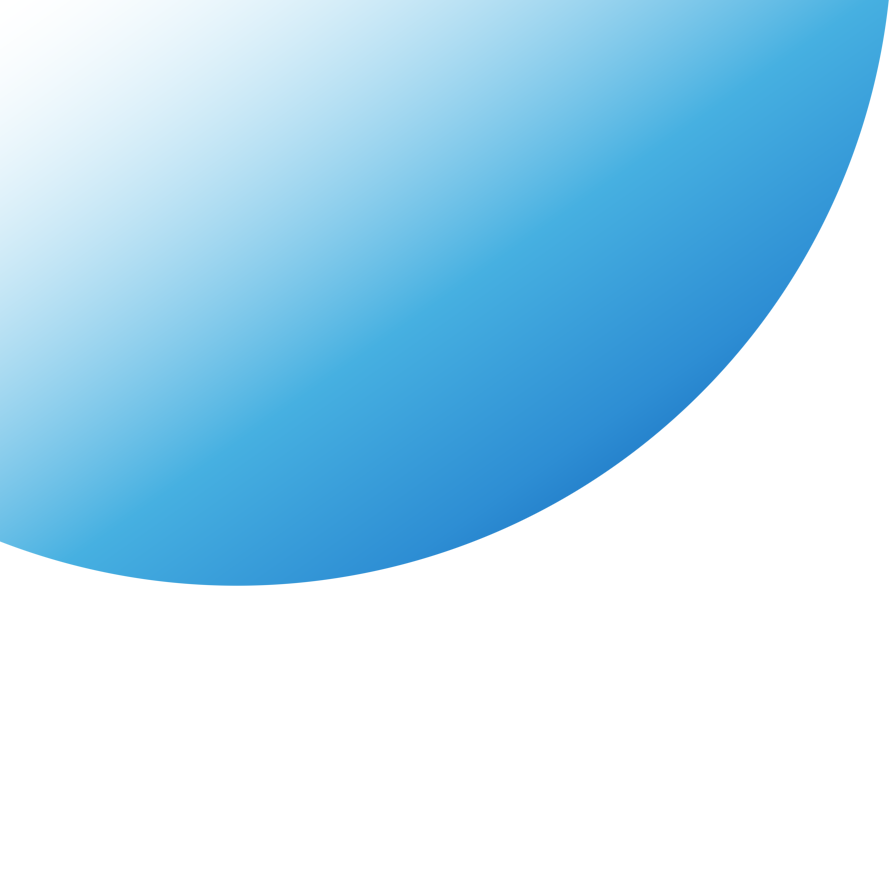
Reproduce this background procedurally as a Shadertoy shader.

```glsl
#define DISC_CENTER vec2(0.2643, 1.0781)
#define DISC_RADIUS 0.7318
#define GRADIENT_DIR vec2(0.574, -0.819)
#define SKY_STOP 0.557
#define BLUE_STOP 0.773
#define DEEP_STOP 0.822
#define FADE_POWER 1.58
#define WHITE vec3(1.0)
#define SKY vec3(0.275, 0.690, 0.882)
#define BLUE vec3(0.178, 0.556, 0.830)
#define DEEP vec3(0.148, 0.512, 0.802)

// Position between two gradient stops, limited to 0..1
float between(float start, float end, float t) {
    return clamp((t - start) / (end - start), 0.0, 1.0);
}

// Diagonal ramp: curved fade from white, then two linear blue spans
vec3 discColor(vec2 uv) {
    float t = dot(uv - vec2(0.0, 1.0), GRADIENT_DIR);
    vec3 color = mix(WHITE, SKY, pow(between(0.0, SKY_STOP, t), FADE_POWER));
    color = mix(color, BLUE, between(SKY_STOP, BLUE_STOP, t));
    return mix(color, DEEP, between(BLUE_STOP, DEEP_STOP, t));
}

void mainImage(out vec4 fragColor, in vec2 fragCoord) {
    vec2 uv = fragCoord / iResolution.y;
    float pixel = 1.0 / iResolution.y;

    // Large disc with a smoothed rim on a white ground
    float edge = length(uv - DISC_CENTER) - DISC_RADIUS;
    float coverage = 1.0 - smoothstep(-0.75 * pixel, 0.75 * pixel, edge);
    fragColor = vec4(mix(WHITE, discColor(uv), coverage), 1.0);
}
```
